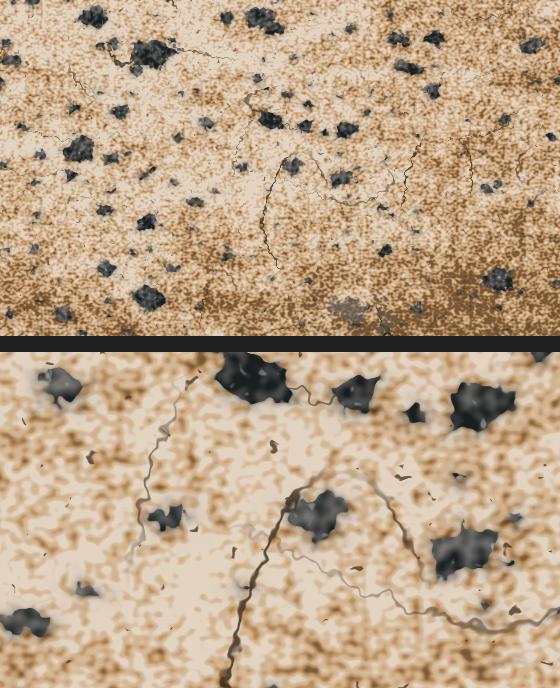
Top: the whole. Bottom: its middle third, enlarged.
A Shadertoy shader for this texture:

```glsl
#define GRAIN_FREQ 105.0
#define GRAIN_GAIN 0.75
#define PATCH_GAIN 0.45
#define EDGE_ROUGHNESS 0.013
#define CRACK_WIDTH 0.016
#define SHADOW_REACH 0.005
#define BROWN vec3(0.50, 0.36, 0.22)
#define TAN vec3(0.73, 0.57, 0.39)
#define SAND vec3(0.83, 0.71, 0.57)
#define CREAM vec3(0.89, 0.83, 0.76)
#define CHIP_DARK vec3(0.10, 0.12, 0.12)
#define CHIP_LIGHT vec3(0.43, 0.42, 0.41)

const float TAU = 6.2832;

vec2 hash2(vec2 p) {
    vec3 q = fract(p.xyx * vec3(0.1031, 0.1030, 0.0973));
    q += dot(q, q.yzx + 33.33);
    return fract((q.xx + q.yz) * q.zy);
}

float cornerSlope(vec2 cell, vec2 offset) {
    float angle = TAU * hash2(cell).x;
    return dot(vec2(cos(angle), sin(angle)), offset);
}

float gradientNoise(vec2 p) {
    vec2 i = floor(p), f = p - i, e = vec2(1, 0);
    vec2 u = f * f * f * (f * (f * 6.0 - 15.0) + 10.0);
    return mix(mix(cornerSlope(i, f), cornerSlope(i + e, f - e), u.x),
               mix(cornerSlope(i + e.yx, f - e.yx), cornerSlope(i + 1.0, f - 1.0), u.x), u.y);
}

// Angular stone: a convex polygon with jittered sides
float stoneDistance(vec2 p, float radius, vec2 seed) {
    float d = -1.0;
    float spin = TAU * hash2(seed + 7.0).x;
    p *= vec2(0.82, 1.1);
    for (int i = 0; i < 5; i++) {
        vec2 h = hash2(seed + 13.0 * float(i + 1));
        float angle = spin + TAU * (float(i) + 0.6 * h.x) / 5.0;
        d = max(d, dot(p, vec2(cos(angle), sin(angle))) - radius * (0.5 + 0.65 * h.y));
    }
    return d;
}

// Scattered stones: distance, random tone, height within the stone
vec3 scatter(vec2 p, float cellSize, float chance, vec2 radii, float seed) {
    vec2 home = floor(p / cellSize);
    vec3 nearest = vec3(1.0, 0.0, 0.0);
    for (int y = -1; y <= 1; y++)
    for (int x = -1; x <= 1; x++) {
        vec2 cell = home + vec2(x, y);
        vec2 id = cell + seed + 50.0;
        vec2 pick = hash2(id + 31.0);
        if (pick.x > chance) continue;
        vec2 q = p - (cell + 0.1 + 0.8 * hash2(id)) * cellSize;
        float radius = mix(radii.x, radii.y, pick.y * pick.y);
        float d = stoneDistance(q, radius, id);
        if (d < nearest.x) nearest = vec3(d, hash2(id + 71.0).x, q.y / radius);
    }
    return nearest;
}

vec3 closer(vec3 a, vec3 b) { return a.x < b.x ? a : b; }

// Thin broken lines along the zero contour of a noise field
float cracks(vec2 p, vec2 scale, float seed) {
    float line = abs(gradientNoise(p * scale + seed));
    float patches = smoothstep(0.12, 0.3, gradientNoise(p * 3.1 + seed * 2.0));
    return patches * (1.0 - smoothstep(0.2 * CRACK_WIDTH, CRACK_WIDTH, line));
}

vec3 groundColor(float tone) {
    vec3 c = mix(BROWN, TAN, smoothstep(0.0, 0.36, tone));
    c = mix(c, SAND, smoothstep(0.3, 0.6, tone));
    c = mix(c, CREAM, smoothstep(0.6, 0.95, tone));
    return c * (1.0 + 0.35 * min(tone, 0.0));
}

void mainImage(out vec4 fragColor, in vec2 fragCoord) {
    vec2 p = fragCoord / iResolution.y;
    float pixel = 1.0 / iResolution.y;
    vec2 rough = vec2(gradientNoise(p * 42.0), gradientNoise(p * 42.0 + 90.0))
               + 0.6 * vec2(gradientNoise(p * 95.0), gradientNoise(p * 95.0 + 60.0));
    vec2 warped = p + EDGE_ROUGHNESS * rough;

    // Sandy ground: broad light, soft patches, fine grain
    float tone = 0.77 - 0.32 * smoothstep(0.7, 1.66, p.x)
               - 0.36 * smoothstep(0.45, 0.0, p.y) - 0.12 * smoothstep(0.25, 0.0, p.x);
    tone += PATCH_GAIN * (gradientNoise(p * vec2(4, 8) + 3.0) + 0.7 * gradientNoise(p * vec2(10, 15)));
    float grain = gradientNoise(p * GRAIN_FREQ * vec2(0.9, 1.1))
                + 0.7 * gradientNoise(p * GRAIN_FREQ * 0.5 + 20.0)
                + 0.5 * gradientNoise(p * GRAIN_FREQ * 0.25 + 40.0);
    tone += GRAIN_GAIN * grain;
    vec3 color = groundColor(tone);

    // Cracks and pits
    float crack = max(cracks(warped, vec2(5.0, 2.4), 17.0), 0.7 * cracks(warped, vec2(2.6, 6.0), 38.0));
    color = mix(color, BROWN * 0.45, 0.8 * crack);
    float pit = scatter(warped, 0.032, 0.3, vec2(0.0012, 0.0035), 300.0).x;
    color = mix(color, BROWN * 0.6, 0.8 * smoothstep(pixel, -pixel, pit));

    // Sooty smudge low on the right
    float smudge = length((p - vec2(1.06, 0.08)) * vec2(1.0, 2.2)) + 0.18 * gradientNoise(p * 14.0);
    color = mix(color, CHIP_LIGHT * 0.85, 0.65 * smoothstep(0.13, 0.04, smudge + 0.1 * grain));

    // Dark chips in three sizes, with contact shadow
    vec3 chip = scatter(warped, 0.34, 0.32, vec2(0.034, 0.052), 11.0);
    chip = closer(chip, scatter(warped, 0.14, 0.52, vec2(0.011, 0.03), 120.0));
    chip = closer(chip, scatter(warped, 0.07, 0.36, vec2(0.003, 0.011), 210.0));
    color *= 1.0 - (0.3 - 0.12 * clamp(chip.z, -1.0, 1.0)) * exp(-max(chip.x, 0.0) / SHADOW_REACH);
    float facet = 0.3 + 0.35 * chip.y + 0.15 * chip.z
                + 0.8 * gradientNoise(p * 24.0) + 0.9 * gradientNoise(p * 75.0);
    vec3 stone = mix(CHIP_DARK, CHIP_LIGHT, clamp(facet, 0.0, 1.1));
    stone += vec3(0.22, 0.24, 0.27) * smoothstep(0.3, 0.55, gradientNoise(p * 100.0 + 5.0));
    color = mix(color, stone, smoothstep(pixel, -pixel, chip.x));

    fragColor = vec4(color, 1.0);
}
```
